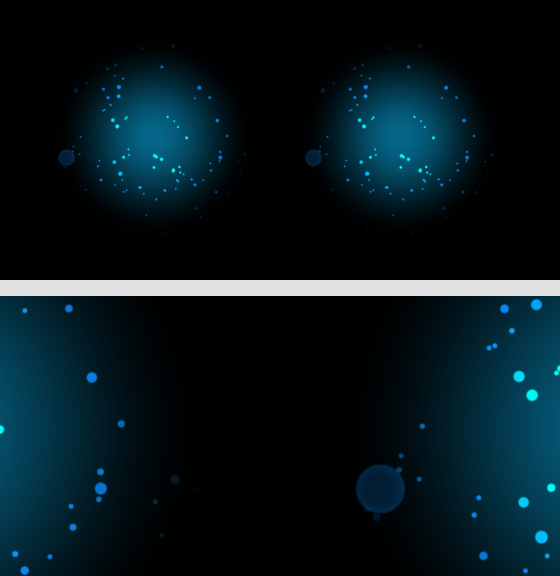
Top, the full canvas; bottom, a detail of the centre.
Write a WebGL 1 fragment shader that draws this background.

```glsl
precision highp float;

uniform vec2 u_resolution;

// Four random values from one index
vec4 hash41(float n) {
    vec4 h = fract(vec4(n) * vec4(0.1031, 0.1030, 0.0973, 0.1099));
    h += dot(h, h.wzxy + 33.33);
    return fract((h.xxyz + h.yzzw) * h.zywx);
}

float disc(vec2 p, float radius, float soft) {
    return 1.0 - smoothstep(radius - soft, radius + soft, length(p));
}

// Particle light: cyan near the centre, blue outward, then fading out
vec4 particleColor(float dist) {
    vec3 tint = mix(vec3(0.0, 1.0, 0.96), vec3(0.04, 0.55, 1.0), smoothstep(0.12, 0.22, dist));
    return vec4(tint, 1.0 - smoothstep(0.19, 0.38, dist));
}

// Scatter around the glow, with a denser band below its centre
vec2 particlePosition(vec4 rnd) {
    float angle = 6.28319 * rnd.y;
    vec2 ring = mix(0.08, 0.36, pow(rnd.z, 0.85)) * vec2(cos(angle), sin(angle));
    vec2 band = vec2(mix(-0.34, 0.34, rnd.y), mix(-0.2, -0.05, rnd.z));
    return rnd.x < 0.36 ? band : ring;
}

void main() {
    vec2 p = gl_FragCoord.xy / u_resolution.y;
    float soft = max(1.0 / u_resolution.y, 0.0015);

    // Two identical cells side by side, each centred on its glow
    float cell = clamp(floor((p.x - 0.111) / 0.8815), 0.0, 1.0);
    vec2 q = p - vec2(0.55 + 0.8815 * cell, 0.51);

    // Round glow on black
    float glow = 1.0 - smoothstep(0.0, 0.36, length(q));
    vec3 color = vec3(0.02, 0.40, 0.54) * glow;

    // Large faint disc with a slightly brighter rim
    vec2 d = q - vec2(-0.312, -0.073);
    vec4 faint = particleColor(0.32);
    float rim = mix(0.8, 1.1, smoothstep(0.015, 0.03, length(d)));
    color = mix(color, faint.rgb, faint.a * rim * disc(d, 0.029, soft));

    // Small particles, most of them tiny
    for (int i = 0; i < 88; i++) {
        float n = float(i) + 1.0;
        vec4 rnd = hash41(n * 7.31);
        vec2 center = particlePosition(rnd);
        float radius = 0.0028 + 0.006 * pow(rnd.w, 3.0);
        vec4 light = particleColor(length(center));
        color = mix(color, light.rgb, light.a * disc(q - center, radius, soft));
    }

    gl_FragColor = vec4(color, 1.0);
}
```
